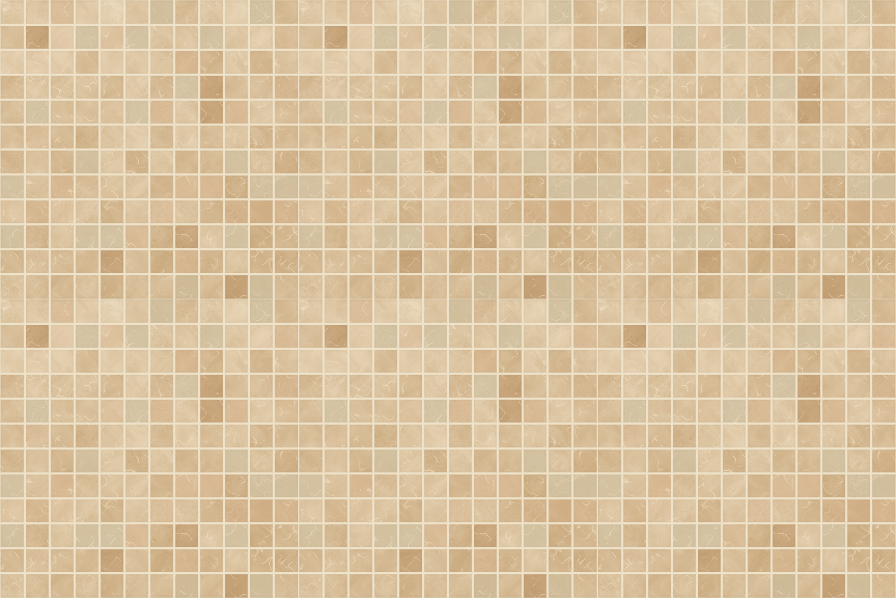
Write a Shadertoy shader that draws this pattern.

```glsl
const vec2 GRID = vec2(36.0, 24.0);   // mosaic tiles across and down
const float SHEET = 12.0;             // tiles along one side of a repeated sheet

const vec3 GROUT = vec3(0.935, 0.885, 0.785);
const vec3 STONE_DARK = vec3(0.795, 0.67, 0.50);
const vec3 STONE_LIGHT = vec3(0.915, 0.845, 0.73);
const vec3 STONE_ROSE = vec3(0.85, 0.71, 0.56);
const vec3 STONE_GREY = vec3(0.81, 0.755, 0.63);
const vec3 STONE_TAN = vec3(0.765, 0.62, 0.45);
const vec3 VEIN = vec3(0.94, 0.88, 0.77);

vec3 hash32(vec2 p) {
    vec3 q = fract(vec3(p.xyx) * vec3(0.1031, 0.1030, 0.0973));
    q += dot(q, q.yxz + 33.33);
    return fract((q.xxy + q.yzz) * q.zyx);
}

// Distances to the nearest and second nearest feature point
vec2 cellular(vec2 p) {
    vec2 base = floor(p);
    vec2 nearest = vec2(8.0);
    for (int y = -1; y <= 1; y++) {
        for (int x = -1; x <= 1; x++) {
            vec2 cell = base + vec2(x, y);
            float d = length(cell + hash32(cell + 71.0).xy - p);
            nearest = d < nearest.x ? vec2(d, nearest.x)
                                    : vec2(nearest.x, min(nearest.y, d));
        }
    }
    return nearest;
}

// Soft clouding from warped, layered sines, roughly -1 to 1
float clouds(vec2 p) {
    float sum = 0.0;
    float amplitude = 0.5;
    for (int i = 0; i < 4; i++) {
        p += 0.6 * sin(p.yx * 1.3 + float(i));
        sum += amplitude * sin(p.x) * cos(p.y);
        p = mat2(1.5, 1.1, -1.1, 1.5) * p;
        amplitude *= 0.6;
    }
    return sum;
}

// Share of a pixel covered by a line of the given half width
vec2 lineCoverage(vec2 dist, vec2 halfWidth, vec2 pixel) {
    vec2 inner = max(dist - 0.5 * pixel, -halfWidth);
    vec2 outer = min(dist + 0.5 * pixel, halfWidth);
    return clamp((outer - inner) / pixel, 0.0, 1.0);
}

// Joints are thinner where two sheets meet
float groutMask(vec2 p, vec2 pixel) {
    vec2 line = floor(p + 0.5);
    vec2 sheetEdge = 1.0 - step(0.5, mod(line, SHEET));
    vec2 halfWidth = mix(vec2(0.044), vec2(0.024, 0.010), sheetEdge);
    vec2 cover = lineCoverage(abs(p - line), halfWidth, pixel);
    return max(cover.x, cover.y);
}

// Base colour of one tile, with a slow drift over the sheet
vec3 tileColor(vec2 id, float mottle) {
    vec3 rnd = hash32(id + 5.0);
    vec3 kind = hash32(id + 43.0);
    vec2 drift = (id + 0.5) / SHEET - 0.5;
    float tone = 0.46 + 0.55 * (rnd.x - 0.5) + 0.26 * drift.y - 0.22 * drift.x;
    vec3 color = mix(STONE_DARK, STONE_LIGHT, clamp(tone + mottle, 0.0, 1.0));
    color = mix(color, STONE_ROSE, 0.45 * smoothstep(0.65, 1.0, rnd.y));
    color = mix(color, STONE_GREY, 0.65 * step(0.92, kind.x));
    return mix(color, STONE_TAN + 0.15 * mottle, 0.8 * step(0.95, kind.y));
}

// Clouded stone with broken pale veins and small pits
vec3 stone(vec2 id, vec2 local) {
    vec3 rnd = hash32(id + 19.0);
    vec2 p = local + floor(rnd.xy * 40.0);
    float cloud = clouds(p * 3.0 + rnd.yz * 6.0);
    vec3 color = tileColor(id, 0.22 * cloud);

    vec2 warped = p * 1.7 + 0.18 * sin(p.yx * 9.0 + rnd.x * 6.0);
    vec2 cracks = cellular(warped);
    float vein = 1.0 - smoothstep(0.01, 0.10, cracks.y - cracks.x);
    vein *= smoothstep(-0.05, 0.4, clouds(p * 4.0 + rnd.zx * 9.0));
    color = mix(color, VEIN, vein * mix(0.15, 0.75, rnd.z));

    float pit = 1.0 - smoothstep(0.06, 0.20, cellular(p * 5.0).x);
    return color - pit * 0.035 * smoothstep(0.3, 0.8, rnd.x);
}

void mainImage(out vec4 fragColor, in vec2 fragCoord) {
    vec2 p = fragCoord / iResolution.xy * GRID;
    vec2 pixel = GRID / iResolution.xy;
    vec2 id = mod(floor(p), SHEET);
    vec2 local = fract(p);

    vec3 color = stone(id, local);

    // Slight shading toward the tile rim
    vec2 rim = min(local, 1.0 - local);
    color *= 0.975 + 0.025 * smoothstep(0.03, 0.14, min(rim.x, rim.y));

    color = mix(color, GROUT, groutMask(p, pixel));
    fragColor = vec4(color, 1.0);
}
```
